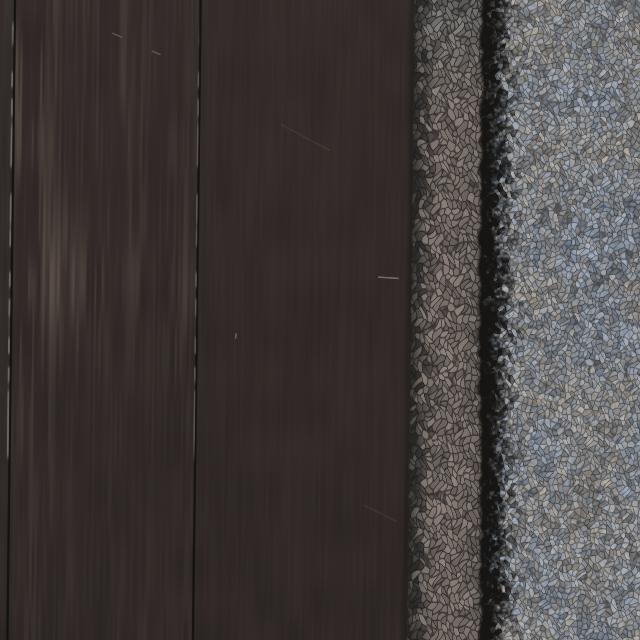
Reproduce this texture procedurally as a three.js fragment shader.

```glsl
varying vec2 vUv;

#define WOOD vec3(0.200, 0.170, 0.160)
#define WORN vec3(0.400, 0.355, 0.320)
#define BINDING vec3(0.505, 0.465, 0.440)
#define CARPET vec3(0.535, 0.545, 0.560)
#define SHADOW vec3(0.085, 0.082, 0.080)
#define SLANT 0.012
#define BINDING_TUFTS vec2(125.0, 82.0)
#define CARPET_TUFTS vec2(135.0, 108.0)

float hash(vec2 p) {
  vec3 q = fract(p.xyx * vec3(0.1031, 0.103, 0.0973));
  q += dot(q, q.yzx + 33.33);
  return fract((q.x + q.y) * q.z);
}

float noise(vec2 p) {
  vec2 i = floor(p), f = fract(p);
  f = f * f * (3.0 - 2.0 * f);
  return mix(mix(hash(i), hash(i + vec2(1, 0)), f.x),
             mix(hash(i + vec2(0, 1)), hash(i + vec2(1, 1)), f.x), f.y);
}

// Cellular noise: nearest distance, gap to the next cell, cell value
vec3 cells(vec2 p) {
  vec2 base = floor(p);
  float near = 9.0, next = 9.0, id = 0.0;
  for (int j = -1; j <= 1; j++)
    for (int i = -1; i <= 1; i++) {
      vec2 c = base + vec2(float(i), float(j));
      float d = length(c + vec2(hash(c), hash(c + 57.3)) - p);
      if (d < near) {
        next = near;
        near = d;
        id = hash(c + 19.7);
      } else next = min(next, d);
    }
  return vec3(near, next - near, id);
}

float line(float d, float halfWidth) {
  return 1.0 - smoothstep(halfWidth * 0.4, halfWidth + 0.0012, abs(d));
}

float band(float v, float lo, float hi, float soft) {
  return smoothstep(lo - soft, lo + soft, v) * (1.0 - smoothstep(hi - soft, hi + soft, v));
}

float blob(vec2 p, vec2 center, vec2 size) {
  vec2 d = (p - center) / size;
  return exp(-dot(d, d));
}

float scratch(vec2 p, vec2 a, vec2 b) {
  vec2 ab = b - a;
  float t = clamp(dot(p - a, ab) / dot(ab, ab), 0.0, 1.0);
  return line(length(p - a - ab * t), 0.0009);
}

vec3 wood(vec2 p, float x) {
  float fine = noise(vec2(x * 260.0, p.y * 9.0));
  float broad = noise(vec2(x * 65.0 + 7.0, p.y * 3.5));
  float mottle = noise(p * vec2(26.0, 17.0));
  float leftPlank = band(x, 0.012, 0.302, 0.002);
  vec3 c = WOOD * (0.92 + 0.08 * p.y + 0.09 * (fine - 0.5) + 0.10 * (mottle - 0.5));

  // Worn streaks, strongest along the left plank's edges
  float wear = 0.13 + 0.65 * blob(p, vec2(0.045, 0.85), vec2(0.035, 0.5))
    + 0.50 * blob(p, vec2(0.08, 0.56), vec2(0.12, 0.09))
    + 0.40 * blob(p, vec2(0.283, 0.44), vec2(0.025, 0.24))
    + 0.22 * blob(p, vec2(0.15, 0.9), vec2(0.12, 0.3));
  float streak = smoothstep(0.35, 1.0, fine * 0.55 + broad * 0.55);
  c = mix(c, WORN, wear * streak * mix(0.16, 0.85, leftPlank));

  // Scratches
  float marks = 0.85 * scratch(p, vec2(0.592, 0.567), vec2(0.622, 0.565))
    + 0.7 * scratch(p, vec2(0.368, 0.472), vec2(0.369, 0.478))
    + 0.5 * scratch(p, vec2(0.176, 0.948), vec2(0.190, 0.942))
    + 0.5 * scratch(p, vec2(0.238, 0.920), vec2(0.250, 0.915))
    + 0.15 * scratch(p, vec2(0.440, 0.805), vec2(0.515, 0.765))
    + 0.15 * scratch(p, vec2(0.570, 0.210), vec2(0.620, 0.185));
  c = mix(c, vec3(0.50, 0.46, 0.43), marks);

  // Seams with chipped, light edges
  float chips = smoothstep(0.15, 0.65, noise(vec2(3.0, p.y * 48.0)));
  float seams = max(line(x - 0.0115, 0.0018), line(x - 0.3015, 0.0018));
  c = mix(c, SHADOW * 0.75, seams * 0.9);
  c = mix(c, vec3(0.43, 0.40, 0.39), line(x - 0.0085, 0.0012) * band(p.y, 0.285, 0.965, 0.008) * chips);
  c = mix(c, vec3(0.42, 0.37, 0.35), line(x - 0.2995, 0.0009) * band(p.y, 0.29, 0.93, 0.04) * chips * 0.8);
  return c * (1.0 - 0.25 * smoothstep(0.622, 0.636, x));
}

vec3 binding(vec2 p, float x) {
  vec2 warp = 0.004 * vec2(sin(p.y * 130.0 + p.x * 60.0), sin(p.x * 170.0));
  vec3 tuft = cells((p + warp) * BINDING_TUFTS);
  float light = mix(0.52, 1.0, smoothstep(0.02, 0.32, tuft.y)) * (0.76 + 0.34 * tuft.z);
  float edge = smoothstep(0.632, 0.671, x + (tuft.z - 0.5) * 0.025);
  float roundness = 0.88 + 0.12 * sin((p.x - 0.65) * 31.0);
  vec3 tint = mix(BINDING, vec3(0.465, 0.455, 0.445), smoothstep(0.82, 1.0, p.y));
  return mix(SHADOW * 1.4, tint * light * roundness, mix(0.2, 1.0, edge));
}

vec3 carpet(vec2 p) {
  vec2 warp = 0.003 * vec2(sin(p.y * 150.0 + p.x * 90.0), sin(p.x * 140.0 - p.y * 40.0));
  vec3 tuft = cells((p + warp) * CARPET_TUFTS);
  float grain = noise(p * 235.0);
  float light = mix(0.68, 1.04, smoothstep(0.0, 0.35, tuft.y)) * (0.66 + 0.38 * tuft.z + 0.22 * grain);
  float hue = hash(vec2(tuft.z * 91.0, 4.0)) - 0.5 + 0.6 * (noise(p * 13.0) - 0.5);
  vec3 c = (CARPET + hue * vec3(0.055, 0.005, -0.055)) * light;
  float lit = smoothstep(0.764, 0.812, p.x + (tuft.z + grain - 1.0) * 0.022);
  return mix(SHADOW, c, lit);
}

void main() {
  vec2 p = vUv;
  float x = p.x - SLANT * p.y;
  vec3 c = wood(p, x);
  float ragged = 0.0025 * (noise(vec2(p.y * 95.0, 2.0)) - 0.5);
  c = mix(c, binding(p, x), smoothstep(0.6345, 0.6375, x + ragged));
  float fold = 0.750 + 0.002 * sin(p.y * 9.0) + 0.006 * (noise(vec2(p.y * 85.0, 8.0)) - 0.5);
  c = mix(c, carpet(p), smoothstep(fold - 0.004, fold + 0.004, p.x));
  gl_FragColor = vec4(c, 1.0);
}
```
